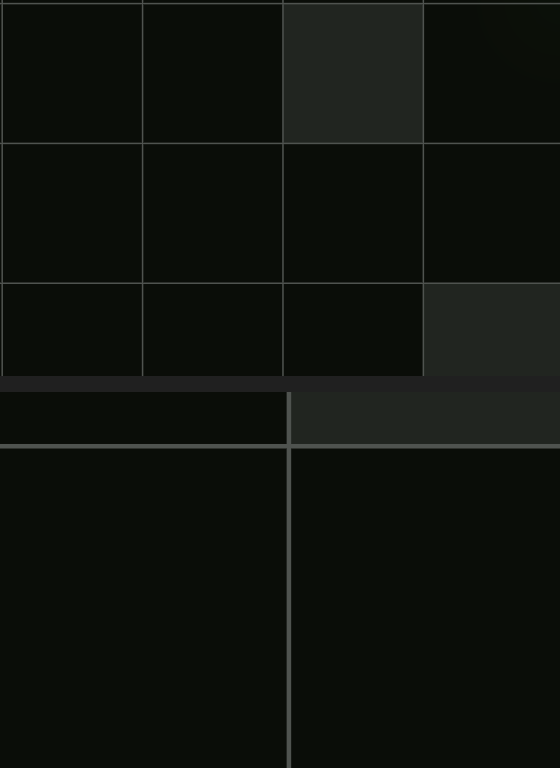
Top: the whole. Bottom: its middle third, enlarged.
Write a Shadertoy shader that draws this pattern.

```glsl
// Dark square grid with thin grey rules and a few softly lit cells.

const vec3 BASE_COLOR = vec3(0.040, 0.050, 0.030);
const vec3 LIT_COLOR  = vec3(0.130, 0.147, 0.125);
const vec3 LINE_COLOR = vec3(0.310, 0.325, 0.310);
const vec3 GLOW_COLOR = vec3(0.004, 0.012, 0.004);

// Lengths are fractions of the canvas width, measured from the top left.
const vec2 CELL_SIZE   = vec2(0.2507, 0.2497);
const vec2 GRID_ORIGIN = vec2(0.0039, 0.0064);
const float LINE_WIDTH = 0.0027;

// Distance to the nearest rule on each axis.
vec2 ruleDistance(vec2 p, vec2 cellSize) {
    vec2 f = fract(p / cellSize);
    return min(f, 1.0 - f) * cellSize;
}

// Antialiased coverage of a stroke at the given distance from its centre.
float strokeCoverage(float dist, float width, float pixel) {
    return clamp((0.5 * width - dist) / pixel + 0.5, 0.0, 1.0);
}

// Lit cells step one column across for every two rows down.
float litCell(vec2 cell) {
    float diagonal = mod(2.0 * cell.x - cell.y, 12.0);
    return 1.0 - step(0.5, abs(diagonal - 4.0));
}

// Soft round falloff around a centre.
float softGlow(vec2 p, vec2 center, float radius) {
    return 1.0 - smoothstep(0.0, radius, distance(p, center));
}

void mainImage(out vec4 fragColor, in vec2 fragCoord) {
    float pixel = 1.0 / iResolution.x;
    vec2 p = vec2(fragCoord.x, iResolution.y - fragCoord.y) * pixel;
    vec2 gridPos = p - GRID_ORIGIN;

    // Cell fill
    vec2 cell = floor(gridPos / CELL_SIZE);
    vec3 color = mix(BASE_COLOR, LIT_COLOR, litCell(cell));
    color += GLOW_COLOR * softGlow(p, vec2(1.0, 0.0), 0.22);

    // Grid rules
    vec2 dist = ruleDistance(gridPos, CELL_SIZE);
    float rule = strokeCoverage(min(dist.x, dist.y), LINE_WIDTH, pixel);
    color = mix(color, LINE_COLOR, rule);

    fragColor = vec4(color, 1.0);
}
```
